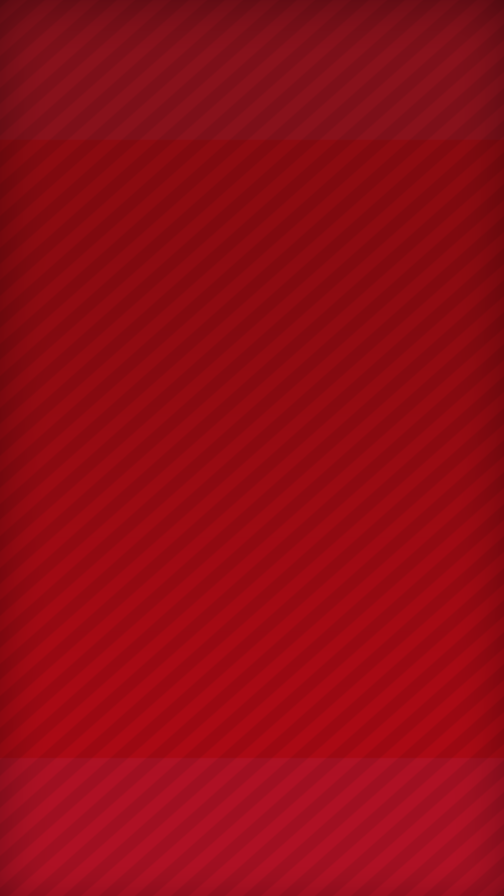
Reproduce this pattern procedurally as a WebGL 2 fragment shader.

```glsl
#version 300 es
precision highp float;
// Deep red backdrop with faint diagonal stripes, 14 across and 28 down.
// A gentle vertical gradient is tinted by pale bars at both ends,
// then darkened towards the borders by a narrow vignette.
uniform vec2 u_resolution;
out vec4 fragColor;

// Soft-edged stripe mask: 1 on the light half of each period, 0 on the dark half.
float stripeMask(float t, float blur) {
    float edge = 0.25 - abs(fract(t) - 0.5);
    return smoothstep(-blur, blur, edge);
}

// Darkening that fades inward from one border.
float borderShade(float dist, float reach, float strength) {
    return 1.0 - strength * pow(1.0 - clamp(dist / reach, 0.0, 1.0), 2.0);
}

void main() {
    vec2 uv = gl_FragCoord.xy / u_resolution;
    vec2 p = gl_FragCoord.xy / u_resolution.x;
    float height = u_resolution.y / u_resolution.x;
    float pixel = 1.0 / u_resolution.y;

    // Base gradient, brightest near the lower bar
    vec3 brightRed = vec3(0.645, 0.034, 0.076);
    vec3 darkRed = vec3(0.525, 0.038, 0.062);
    vec3 color = mix(brightRed, darkRed, smoothstep(0.08, 0.78, uv.y));

    // Pale translucent bars at the bottom and the top
    float lowerBar = 1.0 - smoothstep(-pixel, pixel, uv.y - 0.154);
    float upperBar = smoothstep(-pixel, pixel, uv.y - 0.844);
    color += lowerBar * vec3(0.010, 0.028, 0.058);
    color += upperBar * vec3(-0.012, 0.025, 0.040);

    // Diagonal stripes rising to the right
    float blur = max(0.05, 14.0 / u_resolution.x);
    float stripe = stripeMask(uv.x * 14.0 - uv.y * 28.0, blur);
    color *= mix(0.955, 1.042, stripe);

    // Vignette along all four borders
    color *= borderShade(min(p.x, 1.0 - p.x), 0.11, 0.17);
    color *= borderShade(height - p.y, 0.13, 0.20);
    color *= borderShade(p.y, 0.07, 0.11);

    fragColor = vec4(clamp(color, 0.0, 1.0), 1.0);
}
```
